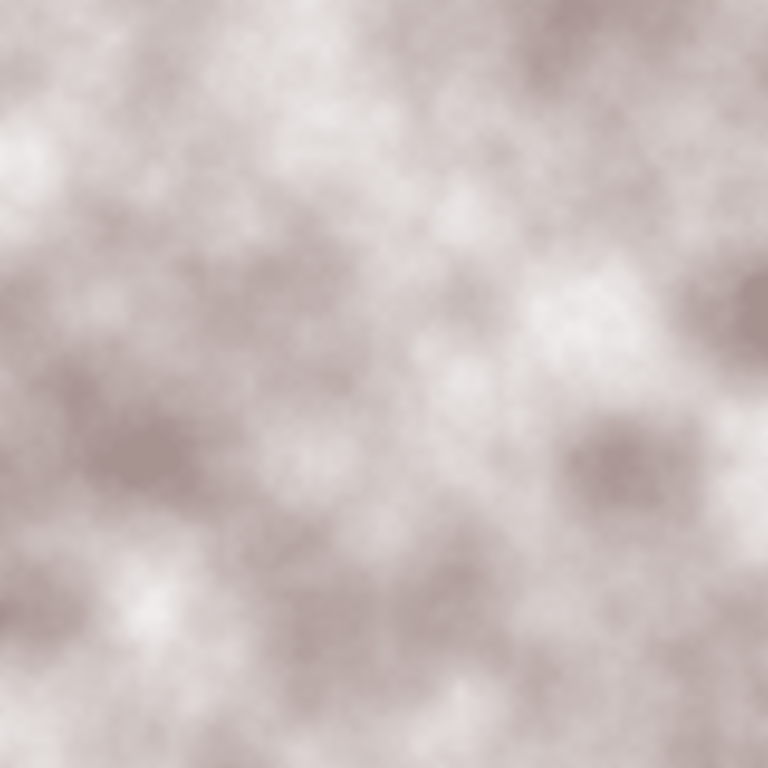
Write a WebGL 1 fragment shader that draws this texture.

```glsl
precision highp float;
// Soft, mottled clouds in mauve grey and off-white.
// Fractal value noise is summed over octaves, stretched in contrast
// and mapped onto a ramp between a shadow and a highlight colour.

uniform vec2 u_resolution;

const vec3  SHADOW_COLOR    = vec3(0.655, 0.575, 0.565);
const vec3  HIGHLIGHT_COLOR = vec3(0.940, 0.930, 0.925);
const float BASE_CELLS      = 5.0;   // coarsest noise cells across the canvas
const int   OCTAVES         = 5;
const float OCTAVE_GAIN     = 0.5;
const float CONTRAST        = 1.7;
const float MIDPOINT        = 0.485; // ramp position of the average tone
const vec2  SEED            = vec2(17.0, 43.0);
const vec2  OCTAVE_SHIFT    = vec2(37.0, 71.0);

// Pseudo-random value in 0..1 for a lattice point.
float hash(vec2 p) {
  vec3 q = fract(p.xyx * 0.1031);
  q += dot(q, q.yzx + 33.33);
  return fract((q.x + q.y) * q.z);
}

// Lattice values blended with a smooth fade.
float valueNoise(vec2 p) {
  vec2 cell = floor(p);
  vec2 f = fract(p);
  vec2 fade = f * f * (3.0 - 2.0 * f);
  float bottom = mix(hash(cell), hash(cell + vec2(1.0, 0.0)), fade.x);
  float top = mix(hash(cell + vec2(0.0, 1.0)), hash(cell + vec2(1.0, 1.0)), fade.x);
  return mix(bottom, top, fade.y);
}

// Octave sum, normalised to 0..1.
float cloudNoise(vec2 p) {
  float sum = 0.0;
  float total = 0.0;
  float amplitude = 1.0;
  vec2 shift = SEED;
  for (int i = 0; i < OCTAVES; i++) {
    sum += amplitude * valueNoise(p + shift);
    total += amplitude;
    amplitude *= OCTAVE_GAIN;
    p *= 2.0;
    shift += OCTAVE_SHIFT;
  }
  return sum / total;
}

void main() {
  vec2 uv = gl_FragCoord.xy / min(u_resolution.x, u_resolution.y);
  float density = cloudNoise(uv * BASE_CELLS);
  float tone = clamp(MIDPOINT + CONTRAST * (density - 0.5), 0.0, 1.0);
  gl_FragColor = vec4(mix(SHADOW_COLOR, HIGHLIGHT_COLOR, tone), 1.0);
}
```
